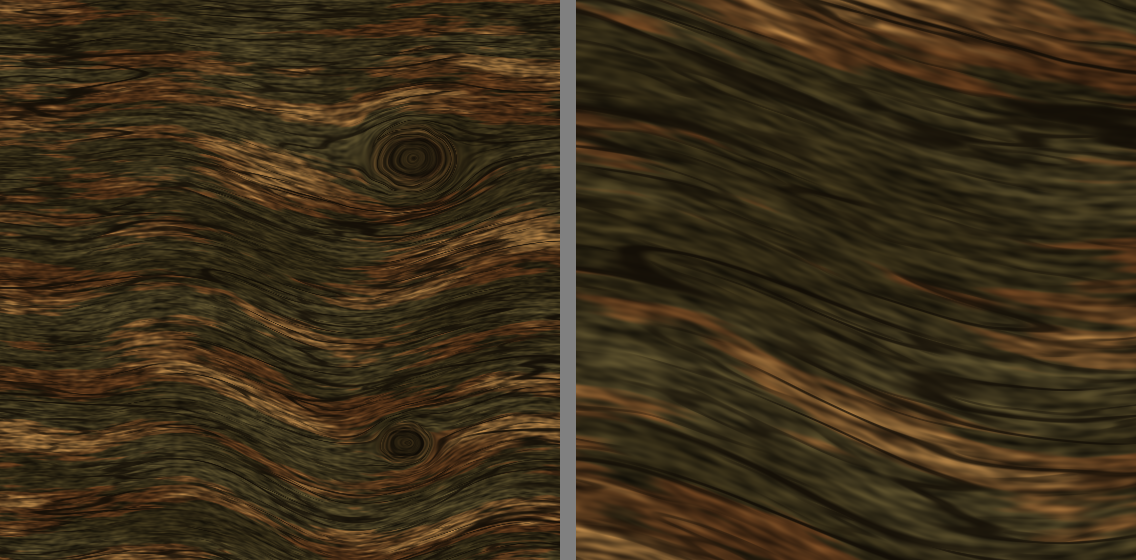
Left: the whole. Right: its middle third, enlarged.
Write a WebGL 1 fragment shader that draws this texture.

```glsl
precision highp float;
// Weathered wood: olive boards streaked with brown and tan, dark cracks and two knots.
// A grain coordinate is bent by waves and by flow around the knots, then
// stretched gradient noise along it makes streaks, fibres and cracks.
uniform vec2 u_resolution;

float hash(vec2 p) {
  vec3 q = fract(vec3(p.xyx) * 0.1031);
  q += dot(q, q.yzx + 33.33);
  return fract((q.x + q.y) * q.z);
}

float cornerSlope(vec2 cell, vec2 offset) {
  float angle = 6.2832 * hash(cell);
  return dot(vec2(cos(angle), sin(angle)), offset);
}

float gradientNoise(vec2 p) {
  vec2 i = floor(p);
  vec2 f = p - i;
  vec2 s = f * f * f * (f * (f * 6.0 - 15.0) + 10.0);
  vec2 e = vec2(1.0, 0.0);
  float low = mix(cornerSlope(i, f), cornerSlope(i + e.xy, f - e.xy), s.x);
  float high = mix(cornerSlope(i + e.yx, f - e.yx), cornerSlope(i + e.xx, f - e.xx), s.x);
  return mix(low, high, s.y);
}

// Height offset of the grain lines: nearly straight near the top, wavy below.
float grainWave(vec2 p) {
  float calm = 1.0 - 0.8 * smoothstep(0.6, 1.0, p.y);
  float broad = 0.036 * cos(6.2832 * (p.x - 0.15));
  float ripple = 0.019 * cos(12.566 * (p.x - 0.37)) * (1.0 - 0.6 * smoothstep(0.4, 0.8, p.y));
  return calm * (broad + ripple) + 0.016 * gradientNoise(p * vec2(4.0, 5.0) + 7.0);
}

// Bends the grain around a knot and turns it into rings inside; returns (offset, radius).
vec2 knotBend(vec2 p, vec2 center, float size) {
  vec2 d = (p - center) * vec2(0.85, 1.1);
  d += 0.005 * gradientNoise(p * 28.0);
  float r = length(d);
  float push = (p.y - center.y) * size * size / max(r * r, size * size);
  return vec2(1.3 * max(size - r, 0.0) - push, r / size);
}

// Thin lines at the zero crossings of stretched noise, broken up by a gate.
float cracks(vec2 p, float width) {
  float n = gradientNoise(p) + 0.3 * gradientNoise(p * 2.3 + 5.7);
  float gate = smoothstep(-0.08, 0.16, gradientNoise(p * vec2(0.9, 0.6) + 31.4));
  return gate * (1.0 - smoothstep(0.2 * width, width, abs(n)));
}

void main() {
  vec2 uv = gl_FragCoord.xy / u_resolution;
  vec2 upperKnot = knotBend(uv, vec2(0.74, 0.718), 0.066);
  vec2 lowerKnot = knotBend(uv, vec2(0.727, 0.208), 0.042);
  vec2 grain = vec2(uv.x, uv.y - grainWave(uv) + upperKnot.x + lowerKnot.x) + 3.0;
  float knotRadius = min(upperKnot.y, lowerKnot.y);

  // Fibres, from coarse to hair thin
  float coarse = gradientNoise(grain * vec2(12.0, 100.0));
  float fine = gradientNoise(grain * vec2(26.0, 210.0) + 17.0);
  float hair = gradientNoise(grain * vec2(70.0, 290.0) + 43.0);

  // Olive ground with ragged brown streaks and tan hearts
  float streak = gradientNoise(grain * vec2(1.9, 18.0))
    + 0.5 * gradientNoise(grain * vec2(5.0, 38.0) + 9.0)
    + 0.35 * coarse + 0.2 * fine;
  float tone = gradientNoise(grain * vec2(3.0, 11.0) + 21.0);
  vec3 olive = mix(vec3(0.180, 0.152, 0.074), vec3(0.252, 0.220, 0.122),
    smoothstep(-0.4, 0.45, tone + 0.5 * coarse));
  vec3 brown = mix(vec3(0.285, 0.170, 0.078), vec3(0.350, 0.235, 0.118),
    smoothstep(-0.3, 0.3, tone));
  vec3 tan_ = vec3(0.475, 0.345, 0.185);
  vec3 color = mix(olive, brown, smoothstep(0.0, 0.17, streak));
  color = mix(color, tan_, smoothstep(0.2, 0.58, streak + 0.6 * tone));

  // Knots: brown rings around a dark core
  float ringZone = 1.0 - smoothstep(0.85, 1.15, knotRadius);
  float rings = 0.5 + 0.5 * sin(42.0 * knotRadius + 4.0 * tone);
  color = mix(color, mix(vec3(0.15, 0.11, 0.05), vec3(0.30, 0.21, 0.105), rings), 0.7 * ringZone);
  float core = 1.0 - smoothstep(0.48, 0.58, knotRadius);
  color = mix(color, vec3(0.135, 0.108, 0.052), 0.85 * core);
  float rim = 1.0 - smoothstep(0.03, 0.11, abs(knotRadius - 0.56));
  color *= 1.0 - 0.5 * rim;

  color *= 1.0 + 0.35 * coarse + 0.6 * fine + 0.45 * hair;

  // Cracks of three sizes
  float crack = max(cracks(grain * vec2(2.2, 23.0), 0.055),
    0.85 * cracks(grain * vec2(4.5, 52.0) + 13.0, 0.10));
  crack = max(crack, 0.5 * cracks(grain * vec2(10.0, 95.0) + 27.0, 0.15));
  color = mix(color, vec3(0.070, 0.050, 0.022), 0.88 * crack * (1.0 - 0.6 * core));

  gl_FragColor = vec4(color, 1.0);
}
```
